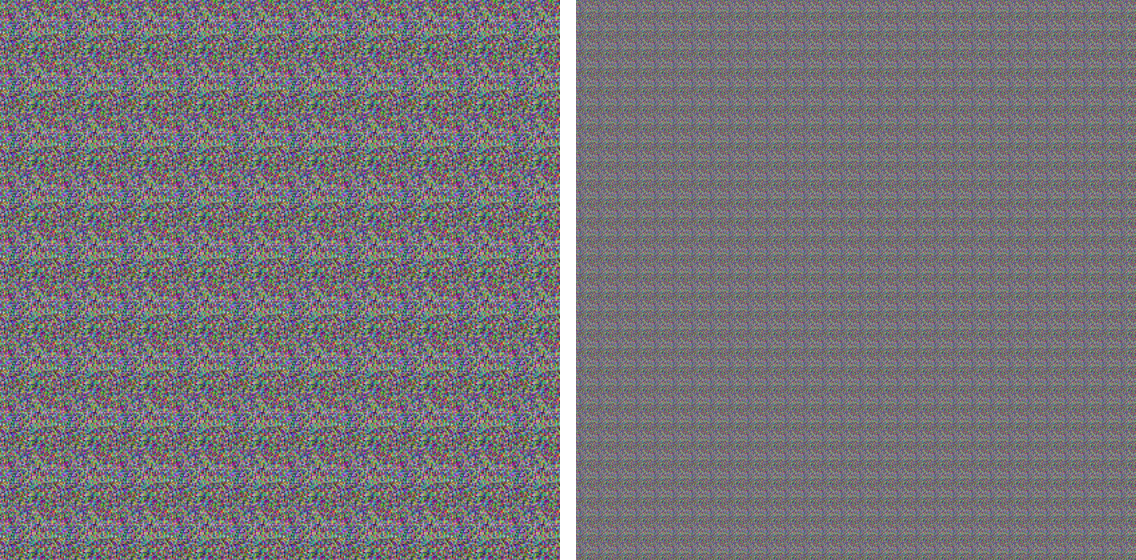
Left, the tile; right, the same tile 3 across and 3 down.
A Shadertoy shader for this pattern:

```glsl
// Fine coloured grain, repeated as one square tile in a ten by ten grid.
// Each channel takes its own wrapped, softly blended cell hash; a horizontal
// band, faint mottling and a warm patch give every tile the same shading.

#define REPEATS 10.0
#define GRAIN_CELLS 42.0
#define MOTTLE_CELLS 6.0
#define BASE_COLOUR vec3(0.457, 0.456, 0.467)
#define GRAIN_CONTRAST 0.82
#define MOTTLE_CONTRAST 0.03
#define BAND_STRENGTH 0.015
#define BAND_HEIGHT 0.55
#define PATCH_CENTRE vec2(0.87, 0.60)
#define PATCH_COLOUR vec3(0.026, 0.024, 0.012)

const float TAU = 6.2831853;

// One random value per channel for a cell
vec3 hash3(vec2 cell) {
    vec3 phase = vec3(dot(cell, vec2(127.1, 311.7)),
                      dot(cell, vec2(269.5, 183.3)),
                      dot(cell, vec2(419.2, 371.9)));
    return fract(sin(phase + 1.7) * 43758.5453);
}

// Value noise that wraps at the tile edge
vec3 wrappedNoise(vec2 p, float cells, float seed) {
    vec2 q = p * cells - 0.5;
    vec2 cell = floor(q);
    vec2 t = fract(q);
    vec2 lo = mod(cell, cells) + seed;
    vec2 hi = mod(cell + 1.0, cells) + seed;
    vec3 bottom = mix(hash3(lo), hash3(vec2(hi.x, lo.y)), t.x);
    vec3 top = mix(hash3(vec2(lo.x, hi.y)), hash3(hi), t.x);
    return mix(bottom, top, t.y);
}

// Shortest offset between two positions in a repeating tile
vec2 wrappedOffset(vec2 p, vec2 centre) {
    return fract(p - centre + 0.5) - 0.5;
}

void mainImage(out vec4 fragColor, in vec2 fragCoord) {
    vec2 tile = fract(fragCoord / iResolution.xy * REPEATS);

    // Grain and faint mottling
    vec3 grain = wrappedNoise(tile, GRAIN_CELLS, 0.0) - 0.5;
    vec3 mottle = wrappedNoise(tile, MOTTLE_CELLS, 71.0) - 0.5;

    // Broad shading
    float band = cos(TAU * (tile.y - BAND_HEIGHT));
    vec2 offset = wrappedOffset(tile, PATCH_CENTRE);
    float patchGlow = exp(-dot(offset, offset) * 60.0);

    vec3 colour = BASE_COLOUR
                + GRAIN_CONTRAST * grain
                + MOTTLE_CONTRAST * mottle
                + BAND_STRENGTH * band
                + PATCH_COLOUR * patchGlow;
    fragColor = vec4(clamp(colour, 0.0, 1.0), 1.0);
}
```
